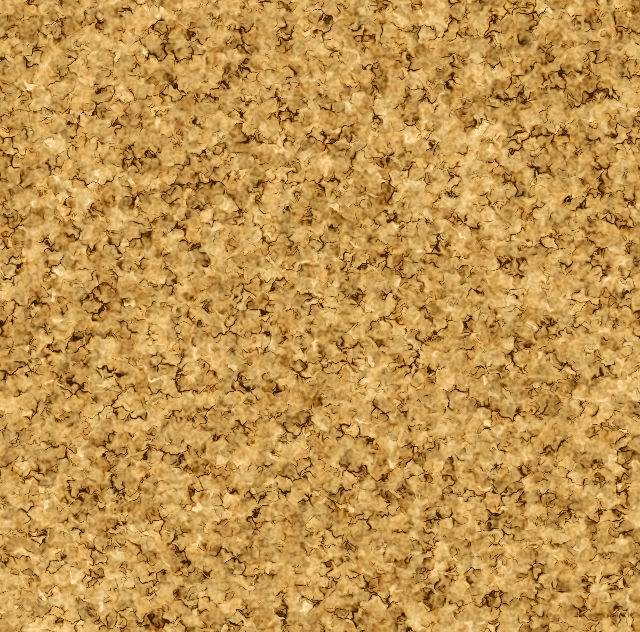
A Shadertoy shader for this texture:

```glsl
// Pressed cork board: packed tan granules with short dark crevices and pale chips.

vec2 hash22(vec2 p) {
    vec3 q = fract(p.xyx * vec3(0.1031, 0.1030, 0.0973));
    q += dot(q, q.yzx + 33.33);
    return fract((q.xx + q.yz) * q.zy);
}

float cornerSlope(vec2 cell, vec2 corner, vec2 f) {
    float angle = 6.2832 * hash22(cell + corner).x;
    return dot(vec2(cos(angle), sin(angle)), f - corner);
}

float gradientNoise(vec2 p) {
    vec2 cell = floor(p), f = fract(p);
    vec2 u = f * f * f * (f * (f * 6.0 - 15.0) + 10.0);
    float low = mix(cornerSlope(cell, vec2(0, 0), f), cornerSlope(cell, vec2(1, 0), f), u.x);
    float high = mix(cornerSlope(cell, vec2(0, 1), f), cornerSlope(cell, vec2(1, 1), f), u.x);
    return mix(low, high, u.y);
}

// Voronoi granules: x = tone 0..1, y = distance to the border, z = shade of that border
vec3 granules(vec2 p) {
    vec2 cell = floor(p), f = fract(p);
    vec2 nearest = vec2(0), second = vec2(0);
    float nearDist = 9.0, secondDist = 9.0, nearTone = 0.0, secondTone = 0.0;
    for (int y = -1; y <= 1; y++)
    for (int x = -1; x <= 1; x++) {
        vec2 offset = vec2(x, y);
        vec2 toSeed = offset + hash22(cell + offset) - f;
        float dist = dot(toSeed, toSeed);
        float tone = hash22(cell + offset + 71.0).y;
        if (dist < nearDist) {
            second = nearest; secondDist = nearDist; secondTone = nearTone;
            nearest = toSeed; nearDist = dist; nearTone = tone;
        } else if (dist < secondDist) {
            second = toSeed; secondDist = dist; secondTone = tone;
        }
    }
    vec2 across = normalize(second - nearest + 1e-5);
    float border = dot(0.5 * (nearest + second), across);
    float tone = mix(0.5 * (nearTone + secondTone), nearTone, smoothstep(0.0, 0.16, border));
    // Light falls from the upper left, so lower right borders lie in shadow
    return vec3(tone, border, 0.8 + 0.45 * dot(across, vec2(0.5, -0.87)));
}

// Cork colours from deep crevice to pale chip, indexed by normalised lightness
vec3 corkColour(float light) {
    vec3 colours[8] = vec3[8](
        vec3(0.22, 0.11, 0.02), vec3(0.43, 0.24, 0.03), vec3(0.59, 0.40, 0.14),
        vec3(0.72, 0.53, 0.25), vec3(0.80, 0.62, 0.33), vec3(0.87, 0.70, 0.40),
        vec3(0.94, 0.78, 0.51), vec3(0.99, 0.91, 0.72));
    float stops[8] = float[8](-3.3, -2.17, -1.37, -0.64, 0.06, 0.81, 1.7, 3.0);
    vec3 colour = colours[0];
    for (int i = 1; i < 8; i++)
        colour = mix(colour, colours[i], clamp((light - stops[i - 1]) / (stops[i] - stops[i - 1]), 0.0, 1.0));
    return colour;
}

void mainImage(out vec4 fragColor, in vec2 fragCoord) {
    vec2 uv = fragCoord / iResolution.y;

    // Ragged outlines, granules slightly wider than tall
    vec2 ragged = uv + 0.011 * vec2(gradientNoise(uv * 65.0), gradientNoise(uv * 65.0 + 40.0));
    ragged += 0.004 * vec2(gradientNoise(uv * 140.0 + 9.0), gradientNoise(uv * 140.0 + 80.0));
    vec3 chunk = granules(ragged * vec2(39.0, 45.0));
    vec3 crumb = granules(ragged * vec2(80.0, 92.0) + 17.0);

    // Granule tones and fine grain
    float light = 0.25 + 1.5 * (chunk.x - 0.5) + 1.4 * (crumb.x - 0.5);
    light += 0.6 * gradientNoise(uv * 6.0) + 0.6 * gradientNoise(uv * 24.0 + 5.0);
    light += 1.6 * gradientNoise(ragged * 95.0 + 30.0) + 1.2 * gradientNoise(uv * 175.0 + 60.0);
    light += 0.9 * smoothstep(0.94, 1.0, crumb.x);

    // Broken crevices along the borders
    float chunkGap = smoothstep(-0.05, 0.3, gradientNoise(uv * 30.0 + 12.0));
    float crumbGap = smoothstep(0.0, 0.3, gradientNoise(uv * 48.0 + 90.0));
    light -= 3.2 * chunkGap * chunk.z * (1.0 - smoothstep(0.0, 0.16, chunk.y));
    light -= 2.0 * crumbGap * crumb.z * (1.0 - smoothstep(0.0, 0.24, crumb.y));

    // Slight drift between orange and straw
    float warmth = gradientNoise(uv * 34.0 + 150.0) + 0.5 * (fract(chunk.x * 7.0) - 0.5) * smoothstep(0.0, 0.16, chunk.y);
    vec3 colour = corkColour(light) + warmth * vec3(0.025, -0.02, -0.05);
    fragColor = vec4(clamp(colour, 0.0, 1.0), 1.0);
}
```
